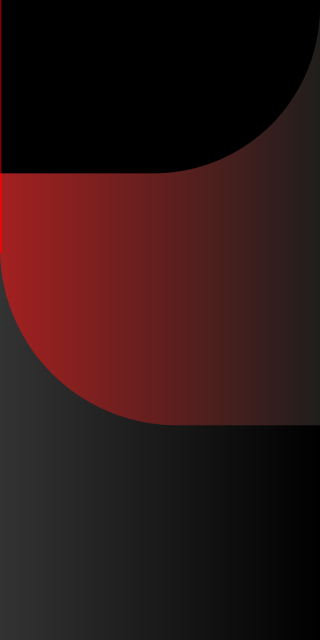
Write a WebGL 2 fragment shader that draws this background.

```glsl
#version 300 es
precision highp float;

uniform vec2 u_resolution;
out vec4 fragColor;

// Layout: x runs 0..1 to the right, y runs 0..2 downwards
const vec2 CANVAS = vec2(1.0, 2.0);
const float BLACK_BOTTOM = 0.5417;
const float BLACK_RADIUS = 0.52;
const float RED_BOTTOM = 1.329;
const float RED_RADIUS = 0.553;
const float STRIP_WIDTH = 0.0045;
const float STRIP_END = 0.79;

// Colours
const vec3 FLOOR_LEFT = vec3(0.2);
const vec3 FLOOR_RIGHT = vec3(0.0);
const vec3 RED_LEFT = vec3(0.642, 0.126, 0.126);
const vec3 RED_RIGHT = vec3(0.125, 0.118, 0.110);
const vec3 BLACK = vec3(0.0);
const vec3 STRIP_BRIGHT = vec3(1.0, 0.0, 0.0);
const vec3 STRIP_DARK = vec3(0.5, 0.0, 0.0);

// Signed distance to a quadrant whose outer corner is rounded
float roundedCorner(vec2 fromCentre, float radius) {
    return length(max(fromCentre, 0.0))
         + min(max(fromCentre.x, fromCentre.y), 0.0) - radius;
}

// Antialiased coverage of a signed distance
float coverage(float dist, float pixel) {
    return clamp(0.5 - dist / pixel, 0.0, 1.0);
}

void main() {
    vec2 uv = gl_FragCoord.xy / u_resolution;
    vec2 p = vec2(uv.x, 1.0 - uv.y) * CANVAS;
    float pixel = max(CANVAS.x / u_resolution.x, CANVAS.y / u_resolution.y);

    // Panels: red rounds at lower left, black at lower right
    vec2 redCorner = vec2(RED_RADIUS - p.x, p.y - RED_BOTTOM + RED_RADIUS);
    vec2 blackCorner = p - vec2(1.0 - BLACK_RADIUS, BLACK_BOTTOM - BLACK_RADIUS);
    float red = coverage(roundedCorner(redCorner, RED_RADIUS), pixel);
    float black = coverage(roundedCorner(blackCorner, BLACK_RADIUS), pixel);

    // Horizontal gradients
    vec3 color = mix(FLOOR_LEFT, FLOOR_RIGHT, p.x);
    color = mix(color, mix(RED_LEFT, RED_RIGHT, p.x), red);
    color = mix(color, BLACK, black);

    // Thin strip along the left edge, dimmer beside the black panel
    float strip = coverage(p.x - STRIP_WIDTH, pixel)
                * coverage(p.y - STRIP_END, pixel) * red;
    color = mix(color, mix(STRIP_BRIGHT, STRIP_DARK, black), strip);

    fragColor = vec4(color, 1.0);
}
```
